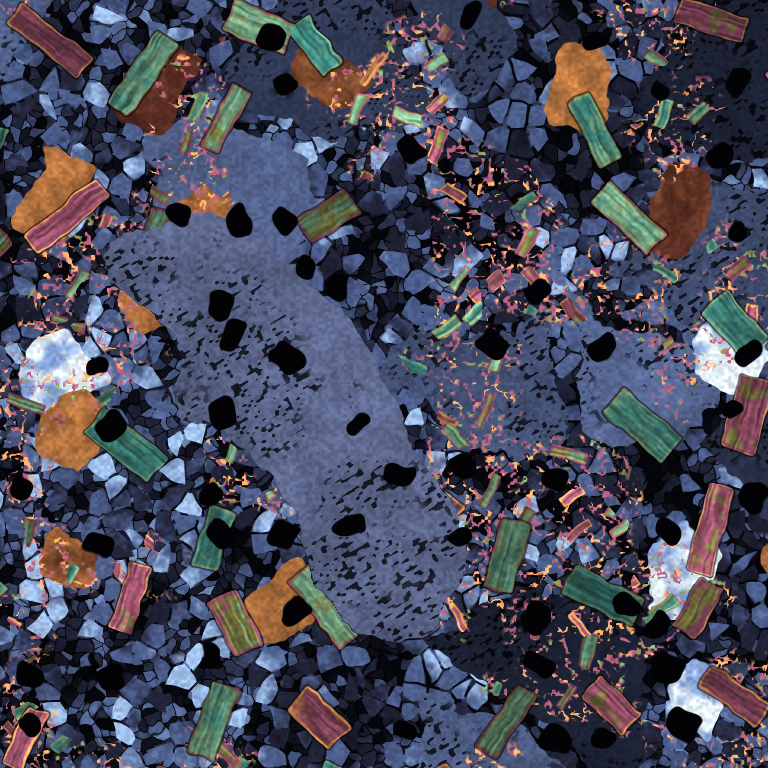
Give the GLSL for this texture, as a three.js fragment shader.

```glsl
varying vec2 vUv;

struct Grain { float edge; vec2 local; float id; };

float hash(vec2 p) {
  return fract(sin(dot(p, vec2(127.1, 311.7))) * 43758.5453);
}

vec2 hash2(vec2 p) {
  return vec2(hash(p), hash(p + 19.7));
}

float valueNoise(vec2 p) {
  vec2 i = floor(p), f = fract(p);
  f = f * f * (3.0 - 2.0 * f);
  return mix(mix(hash(i), hash(i + vec2(1.0, 0.0)), f.x),
             mix(hash(i + vec2(0.0, 1.0)), hash(i + 1.0), f.x), f.y);
}

float fbm(vec2 p) {
  return 0.5 * valueNoise(p) + 0.3 * valueNoise(p * 2.1 + 7.0) + 0.2 * valueNoise(p * 4.3 + 3.0);
}

vec2 wobble(vec2 p) {
  return vec2(valueNoise(p), valueNoise(p + 41.3)) - 0.5;
}

float cover(float d) {
  return 1.0 - smoothstep(-0.0012, 0.0012, d);
}

// Packed grains: x is the gap to the border, y the grain id
vec2 mosaic(vec2 p) {
  vec2 home = floor(p);
  float nearest = 9.0, second = 9.0, id = 0.0;
  for (int j = -1; j <= 1; j++) for (int i = -1; i <= 1; i++) {
    vec2 cell = home + vec2(float(i), float(j));
    float d = length(cell + hash2(cell + 2.3) - p);
    if (d < nearest) { second = nearest; nearest = d; id = hash(cell + 5.1); }
    else second = min(second, d);
  }
  return vec2(second - nearest, id);
}

// Loose rounded slabs lying along two main directions
Grain scatter(vec2 p, float scale, float density, vec2 size, float corner, float seed) {
  Grain g = Grain(1.0, vec2(0.0), 0.0);
  vec2 home = floor(p * scale);
  for (int j = -1; j <= 1; j++) for (int i = -1; i <= 1; i++) {
    vec2 cell = home + vec2(float(i), float(j)), key = cell + seed;
    if (hash(key) > density) continue;
    float angle = (hash(key + 5.9) < 0.65 ? 0.95 : -0.75) + 0.9 * (hash(key + 8.3) - 0.5);
    float c = cos(angle), s = sin(angle);
    vec2 q = mat2(c, -s, s, c) * (p * scale - cell - 0.2 - 0.6 * hash2(key + 1.7));
    vec2 b = abs(q) - size * (0.55 + 0.45 * hash2(key + 3.1)) + corner;
    float d = (length(max(b, 0.0)) + min(max(b.x, b.y), 0.0) - corner) / scale;
    if (d < g.edge) g = Grain(d, q / scale, hash(key + 11.9));
  }
  return g;
}

vec3 greyTone(float t) {
  vec3 c = mix(vec3(0.02, 0.025, 0.045), vec3(0.13, 0.14, 0.22), smoothstep(0.0, 0.4, t));
  c = mix(c, vec3(0.30, 0.37, 0.55), smoothstep(0.4, 0.65, t));
  return mix(c, vec3(0.64, 0.77, 0.94), smoothstep(0.74, 0.95, t));
}

vec3 interference(float t) {
  vec3 c = mix(vec3(0.22, 0.46, 0.43), vec3(0.42, 0.58, 0.46), smoothstep(0.0, 0.35, t));
  c = mix(c, vec3(0.46, 0.46, 0.24), smoothstep(0.4, 0.5, t));
  c = mix(c, vec3(0.55, 0.29, 0.38), smoothstep(0.53, 0.65, t));
  return mix(c, vec3(0.82, 0.55, 0.33), smoothstep(0.85, 1.0, t));
}

vec3 lathColor(Grain g, vec2 p) {
  float cleavage = valueNoise(vec2(g.local.x * 25.0, g.local.y * 330.0) + g.id * 50.0);
  float t = g.id * 0.9 + 0.45 * (fbm(p * 45.0) - 0.5) + 0.35 * smoothstep(-0.005, 0.0, g.edge);
  return interference(t) * (0.62 + 0.55 * cleavage) * (0.75 + 0.5 * hash(vec2(g.id, 3.0)));
}

void main() {
  vec2 p = vUv;
  vec2 ragged = p + 0.014 * wobble(p * 32.0) + 0.006 * wobble(p * 105.0);
  vec2 crisp = p + 0.005 * wobble(p * 60.0);
  float gloom = smoothstep(0.45, 0.65, fbm(p * 4.5 + 12.0));
  float grit = valueNoise(p * 240.0);

  // Fine groundmass with larger pale grains
  vec2 fine = mosaic(ragged * 72.0), coarse = mosaic(crisp * 36.0);
  vec3 color = greyTone(fine.y * 0.85 - 0.25 * gloom) * smoothstep(-0.05, 0.2, fine.x);
  float coarseTone = coarse.y - 0.2 * gloom + 0.3 * (fbm(p * 50.0) - 0.5);
  color = mix(color, greyTone(coarseTone), step(0.42, coarse.y) * smoothstep(0.05, 0.16, coarse.x));

  // Broad host crystals, one long one near the middle
  vec2 host = mosaic(ragged * 4.6 + 0.5 * wobble(p * 7.0) + 3.0);
  float hostMask = step(0.48, host.y) * smoothstep(0.14, 0.16, host.x + 0.3 * (fbm(p * 22.0) - 0.5));
  vec2 axis = vec2(0.25, -0.36), along = ragged + 0.07 * wobble(p * 9.0) - vec2(0.26, 0.64);
  float slabEdge = length(along - axis * clamp(dot(along, axis) / dot(axis, axis), 0.0, 1.0)) - 0.1;
  float slab = cover(slabEdge);
  vec3 hostColor = mix(vec3(0.11, 0.13, 0.20), vec3(0.32, 0.38, 0.54), smoothstep(0.5, 0.85, host.y));
  hostColor = mix(hostColor, vec3(0.35, 0.39, 0.53), slab) * (0.78 + 0.45 * fbm(p * 14.0));
  float pits = smoothstep(0.64, 0.76, valueNoise(vec2(p.x + p.y * 0.6, p.y - p.x * 0.6) * vec2(130.0, 210.0)));
  hostColor *= 1.0 - 0.75 * pits * smoothstep(0.42, 0.6, fbm(p * 11.0 + 5.0));
  color = mix(color, hostColor, max(hostMask, slab));

  // Bright jagged patches
  Grain pale = scatter(ragged + 0.03 * wobble(p * 18.0), 5.0, 0.14, vec2(0.36, 0.23), 0.1, 31.0);
  vec3 paleColor = mix(vec3(0.52, 0.64, 0.85), vec3(0.92, 0.97, 1.0), smoothstep(0.35, 0.6, fbm(p * 28.0)));
  color = mix(color, paleColor, cover(pale.edge));

  // Rust and tan flakes
  Grain rust = scatter(ragged + 0.03 * wobble(p * 14.0), 6.0, 0.3, vec2(0.38, 0.28), 0.12, 57.0);
  vec3 rustColor = mix(vec3(0.34, 0.17, 0.13), vec3(0.70, 0.45, 0.25), smoothstep(0.3, 0.8, rust.id + 0.5 * (fbm(p * 25.0) - 0.5)));
  rustColor *= 0.65 + 0.65 * fbm(p * 40.0);
  color = mix(color, rustColor, cover(rust.edge + 0.1 * slab));

  // Vivid shreds, then small and large cleaved laths
  float shredZone = smoothstep(0.5, 0.56, fbm(p * 8.0 + 21.0)) * (1.0 - slab);
  float vein = 1.0 - smoothstep(0.03, 0.09, abs(fbm(ragged * 48.0) - 0.5));
  color = mix(color, 1.25 * interference(0.35 + 0.9 * valueNoise(p * 95.0)), vein * shredZone * smoothstep(0.4, 0.6, grit));
  Grain chip = scatter(crisp, 18.0, 0.55, vec2(0.46, 0.17), 0.04, 83.0);
  color = mix(color, 1.2 * lathColor(chip, p), cover(chip.edge + 0.05 * (1.0 - shredZone)));
  Grain lath = scatter(crisp, 8.0, 0.55, vec2(0.48, 0.19), 0.03, 109.0);
  float lathEdge = lath.edge + 0.1 * slab;
  color *= 1.0 - 0.6 * cover(lathEdge - 0.002);
  color = mix(color, lathColor(lath, p), cover(lathEdge));

  // Opaque grains and surface grit
  Grain opaque = scatter(crisp + 0.012 * wobble(p * 30.0), 12.0, 0.36, vec2(0.27, 0.23), 0.13, 137.0);
  color = mix(color * (0.86 + 0.28 * grit), vec3(0.012, 0.012, 0.02), cover(opaque.edge));

  gl_FragColor = vec4(color, 1.0);
}
```
